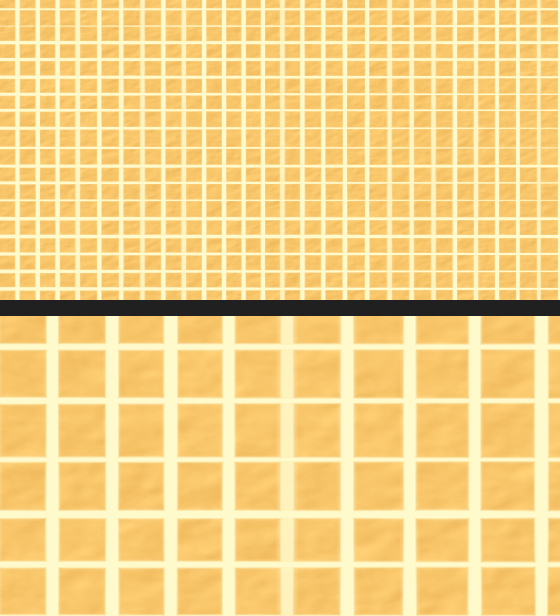
Top: the whole. Bottom: its middle third, enlarged.
This pattern is drawn by a Shadertoy shader. Its source:

```glsl
const int COLUMNS = 27;
const int ROWS = 17;

// Lengths are fractions of the canvas height
const float FIRST_COLUMN = 0.0585;
const float COLUMN_STEP = 0.0695;
const float FIRST_ROW = 0.0317;
const float ROW_STEP = 0.0582;
const float COLUMN_WIDTH = 0.0143;
const float COLUMN_WIDTH_RIGHT = 0.0105;
const float EDGE_SOFTNESS = 0.0025;
const float HALO_WIDTH = 0.006;
const float HALO_OPACITY = 0.4;
const float WIDTH_WOBBLE = 0.16;
const float PAPER_RELIEF = 0.12;
const float PAPER_MOTTLE = 0.025;
const vec2 WRINKLE_SCALE = vec2(28.0, 52.0);

const vec3 PAPER = vec3(0.972, 0.772, 0.412);
const vec3 LINE = vec3(1.0, 0.98, 0.80);
const vec3 HALO = vec3(0.99, 0.93, 0.71);

// Row widths at the left and right ends, in thousandths of the height
const float ROW_LEFT[ROWS] = float[](6.0, 2.0, 11.0, 10.0, 11.0, 10.0, 9.0, 10.0,
    8.0, 10.0, 9.0, 6.0, 11.0, 12.0, 10.0, 11.0, 12.0);
const float ROW_RIGHT[ROWS] = float[](7.0, 8.0, 9.0, 8.0, 6.5, 4.0, 4.0, 3.0,
    2.5, 8.0, 4.0, 2.5, 9.0, 10.0, 6.0, 4.0, 6.0);

float hash(ivec2 cell) {
    uvec2 q = uvec2(cell) * uvec2(1597u, 3812u) + 7919u;
    uint n = (q.x ^ (q.y << 7)) * 73244475u;
    n = (n ^ (n >> 16)) * 73244475u;
    return float((n ^ (n >> 16)) & 65535u) / 65535.0;
}

float noise(vec2 p) {
    ivec2 c = ivec2(floor(p));
    vec2 f = fract(p);
    f = f * f * (3.0 - 2.0 * f);
    float low = mix(hash(c), hash(c + ivec2(1, 0)), f.x);
    float high = mix(hash(c + ivec2(0, 1)), hash(c + ivec2(1, 1)), f.x);
    return mix(low, high, f.y);
}

float fbm(vec2 p) {
    float sum = 0.0, amplitude = 0.5;
    for (int i = 0; i < 4; i++) {
        sum += amplitude * noise(p);
        p = mat2(1.6, 1.1, -1.1, 1.6) * p + 17.3;
        amplitude *= 0.5;
    }
    return sum;
}

float bump(float x, float center, float spread) {
    float t = (x - center) / spread;
    return exp(-t * t);
}

// Uneven spacing bunches neighbouring lines together
float columnPosition(float i) {
    return FIRST_COLUMN + COLUMN_STEP * i
        - 0.0239 * bump(i, 14.5, 4.0) - 0.008 * bump(i, 3.0, 1.7);
}

float rowPosition(float i) {
    return FIRST_ROW + ROW_STEP * i - 0.0078 * bump(i, 3.0, 2.0)
        - 0.0134 * bump(i, 6.4, 1.5) - 0.0049 * bump(i, 10.5, 1.2);
}

// Box-filtered coverage, so hairlines fade instead of breaking up
float band(float d, float width, float blur) {
    float h = 0.5 * width;
    return clamp((d + h) / blur + 0.5, 0.0, 1.0) - clamp((d - h) / blur + 0.5, 0.0, 1.0);
}

vec3 paper(vec2 p) {
    vec2 q = p * WRINKLE_SCALE + vec2(0.0, 9.0 * p.x);
    float relief = fbm(q) - fbm(q + vec2(0.25, 0.4));
    float mottle = fbm(p * 7.0 + 40.0) - 0.47;
    return PAPER + (PAPER_RELIEF * relief + PAPER_MOTTLE * mottle) * vec3(0.7, 1.0, 1.1);
}

void mainImage(out vec4 fragColor, in vec2 fragCoord) {
    vec2 p = vec2(fragCoord.x, iResolution.y - fragCoord.y) / iResolution.y;
    float across = fragCoord.x / iResolution.x;
    float blur = max(1.0 / iResolution.y, EDGE_SOFTNESS);
    float line = 0.0, halo = 0.0;

    // Vertical strokes, some paler with a broader wash
    float columnWidth = mix(COLUMN_WIDTH, COLUMN_WIDTH_RIGHT, smoothstep(0.8, 1.0, across));
    for (int i = 0; i < COLUMNS; i++) {
        float d = p.x - columnPosition(float(i));
        float tone = hash(ivec2(i, 91));
        float wobble = noise(vec2(float(i) * 7.0, p.y * 9.0)) - 0.5;
        float width = columnWidth * (1.0 + WIDTH_WOBBLE * wobble);
        line = max(line, mix(0.78, 1.0, smoothstep(0.1, 0.5, tone)) * band(d, width, blur));
        halo = max(halo, band(d, width + HALO_WIDTH * (1.2 - tone), 2.0 * blur));
    }

    // Horizontal strokes, tapering across the canvas
    for (int i = 0; i < ROWS; i++) {
        float d = p.y - rowPosition(float(i));
        float wobble = noise(vec2(p.x * 9.0, float(i) * 7.0 + 300.0)) - 0.5;
        float width = 0.001 * mix(ROW_LEFT[i], ROW_RIGHT[i], across);
        width *= 1.0 + WIDTH_WOBBLE * wobble;
        line = max(line, band(d, width, blur));
        halo = max(halo, band(d, width * 1.25, 2.0 * blur));
    }

    vec3 color = mix(paper(p), HALO, HALO_OPACITY * halo);
    color = mix(color, LINE, line);
    fragColor = vec4(color, 1.0);
}
```
